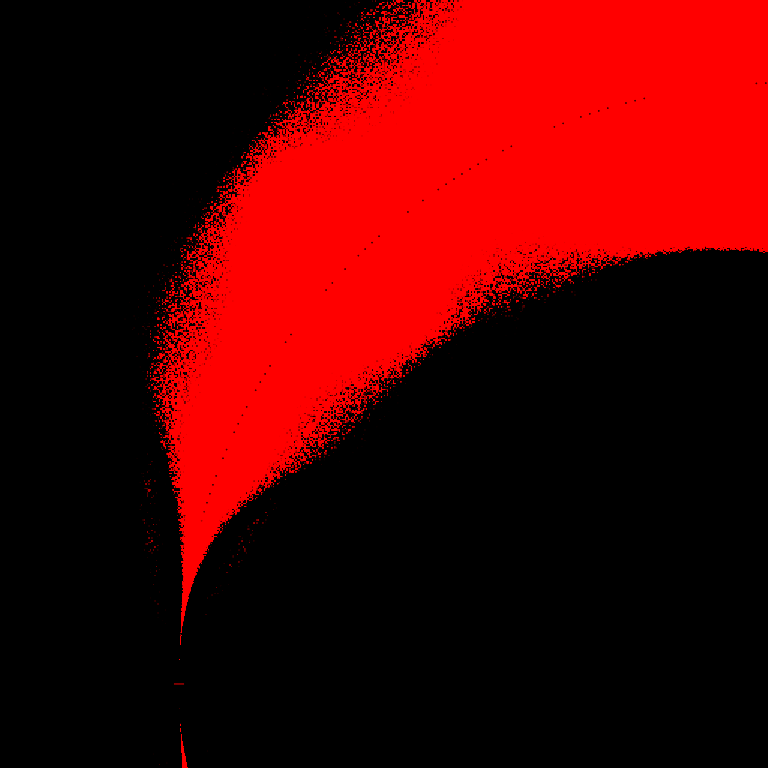
This background is drawn by a Shadertoy shader. Its source:

```glsl
// A speckled red crescent that swells along a circular arc on black.
// Works in polar space: angle from the left tip and log distance from the arc
// give a red density, which is dithered with a fine random grain.

#define CENTER vec2(1.0156, 0.1095)
#define RADIUS 0.7825
#define GRAIN 512.0
#define ARC_DOTS 100.0
#define EDGE_ROUGHNESS 0.006
#define STRAY_DENSITY 0.10
#define RED vec3(1.0, 0.0, 0.0)

float hash(vec2 p) {
    vec3 q = fract(vec3(p.xyx) * 0.1031);
    q += dot(q, q.yzx + 33.33);
    return fract((q.x + q.y) * q.z);
}

// One-dimensional gradient noise
float gradientNoise(float x) {
    float i = floor(x), f = x - i;
    float left = (hash(vec2(i, 7.0)) * 2.0 - 1.0) * f;
    float right = (hash(vec2(i + 1.0, 7.0)) * 2.0 - 1.0) * (f - 1.0);
    return mix(left, right, f * f * f * (f * (f * 6.0 - 15.0) + 10.0));
}

float bell(float x, float middle, float width) {
    float d = (x - middle) / width;
    return exp(-d * d);
}

// Log half-width of the crescent: cubic at the tip, then nearly linear
float crescentExtent(float angle) {
    float tip = 1.1e-5 * angle * angle * angle;
    float body = 0.215 + 0.0023 * (angle - 37.0);
    float extent = tip * pow(1.0 + pow(tip / body, 4.0), -0.25);
    float rough = gradientNoise(angle * 0.6) + 0.5 * gradientNoise(angle * 1.7);
    return extent + 0.018 * bell(angle, 62.0, 8.0)
         + EDGE_ROUGHNESS * rough * smoothstep(18.0, 30.0, angle);
}

// Probability of a red grain
float redDensity(float angle, float offset, float pixel) {
    float extent = crescentExtent(angle);
    float lobes = 0.125 * bell(angle, 31.5, 9.0) + 0.16 * bell(angle, 57.5, 10.0);
    float band = max(lobes + min(0.35 * extent, 0.015), pixel);

    // Speckled fade from the rim to the solid core
    float depth = clamp((extent - offset) / band, 0.0, 1.0);
    float density = 1.0 - (1.0 - depth) * (1.0 - depth);

    // Loose grains just past the rim, and two wisps beside the tip
    float outside = max(offset - extent, 0.0);
    density += 0.6 * lobes * exp(-outside / 0.016) * (1.0 - depth);
    float wisp = bell(offset, 0.0055 * angle, 0.012)
               * smoothstep(4.0, 13.0, angle) * (1.0 - smoothstep(17.0, 22.0, angle));
    return density + STRAY_DENSITY * wisp * (1.0 - depth);
}

// Sparse dark dots along the central arc
float arcDots(float angle, float radial, float pixel) {
    float step01 = angle / 90.0 * ARC_DOTS;
    float cell = floor(step01);
    float along = (fract(step01) - 0.5) * 1.5708 * RADIUS / ARC_DOTS;
    float dotShape = 1.0 - smoothstep(0.0005, 0.0005 + pixel, length(vec2(along, radial)));
    float present = step(0.4, hash(vec2(cell, 19.0)));
    return dotShape * present * smoothstep(14.0, 18.0, angle);
}

void mainImage(out vec4 fragColor, in vec2 fragCoord) {
    vec2 uv = fragCoord / iResolution.y;
    float pixel = 1.0 / iResolution.y;

    // Polar frame, mirrored about the tip
    vec2 p = vec2(CENTER.x - uv.x, uv.y - CENTER.y);
    float radius = max(length(p), 1e-4);
    float angle = abs(degrees(atan(p.y, p.x)));
    float offset = abs(log(radius / RADIUS));

    // Dither with slightly softened grain
    float density = redDensity(angle, offset, pixel);
    float threshold = hash(floor(uv * GRAIN) + 11.0);
    float red = clamp((density * 1.16 - 0.08 - threshold) / 0.16 + 0.5, 0.0, 1.0);

    red *= 1.0 - 0.75 * arcDots(angle, radius - RADIUS, pixel);

    // Faint dash at the tip
    vec2 dash = abs(p - vec2(RADIUS, 0.0)) - vec2(0.006, 0.0005);
    red = max(red, 0.5 * (1.0 - smoothstep(0.0, pixel, max(dash.x, dash.y))));

    fragColor = vec4(RED * red, 1.0);
}
```
